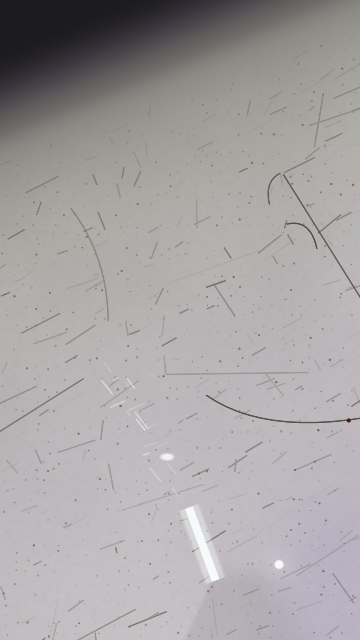
Give the GLSL for this texture, as a Shadertoy shader.

```glsl
// A scuffed, glossy pale panel falling into shadow at the upper left.
// A diagonal light ramp carries hashed scratches and specks, a few longer
// curved scratches, and soft reflections of a lamp near the bottom.

const vec3 WARM_TINT = vec3(1.012, 1.0, 0.965);
const vec3 COOL_TINT = vec3(1.01, 0.988, 1.005);
const vec3 DARK_TINT = vec3(1.0, 0.95, 1.08);
const vec3 LAVENDER = vec3(0.925, 0.915, 0.975);
const vec3 SCRATCH_COLOR = vec3(0.27, 0.25, 0.22);
const vec3 SPECK_COLOR = vec3(0.36, 0.3, 0.24);
const vec3 RUST_COLOR = vec3(0.27, 0.13, 0.1);
const vec3 GLINT_COLOR = vec3(0.97, 0.98, 0.98);
const vec2 SHADE_AXIS = vec2(0.38, 0.92);
const float SHADE_OFFSET = 0.114;
const float LINE_WIDTH = 0.0004;
const float LINE_BLUR = 0.0015;

float hash(vec2 p) {
    return fract(sin(dot(p, vec2(127.1, 311.7))) * 43758.5453);
}

float noise(vec2 p) {
    vec2 i = floor(p), f = fract(p);
    f = f * f * (3.0 - 2.0 * f);
    return mix(mix(hash(i), hash(i + vec2(1, 0)), f.x),
               mix(hash(i + vec2(0, 1)), hash(i + vec2(1, 1)), f.x), f.y);
}

float segment(vec2 p, vec2 a, vec2 b) {
    vec2 ab = b - a;
    return length(p - a - ab * clamp(dot(p - a, ab) / dot(ab, ab), 0.0, 1.0));
}

float ink(float dist, float width) {
    float blur = max(LINE_BLUR, 1.0 / iResolution.y);
    return 1.0 - smoothstep(width, width + blur, dist);
}

float scratch(vec2 p, vec2 a, vec2 b) {
    return ink(segment(p, a, b), LINE_WIDTH);
}

// Quadratic curve from a to c, pulled toward b
float curve(vec2 p, vec2 a, vec2 b, vec2 c) {
    float dist = 1.0;
    vec2 last = a;
    for (int i = 1; i <= 12; i++) {
        float t = float(i) / 12.0;
        vec2 next = mix(mix(a, b, t), mix(b, c, t), t);
        dist = min(dist, segment(p, last, next));
        last = next;
    }
    return ink(dist, LINE_WIDTH);
}

// One scratch per cell, mostly rising to the right
float scratchField(vec2 p, float cell, float reach, float seed) {
    float result = 0.0;
    for (int k = 0; k < 9; k++) {
        vec2 id = floor(p / cell) + vec2(k % 3 - 1, k / 3 - 1);
        vec2 key = id + seed;
        vec2 center = (id + vec2(hash(key), hash(key + 17.3))) * cell;
        float turn = hash(key + 5.1);
        float angle = hash(key + 31.7) < 0.72 ? 0.3 + 0.4 * turn : 1.1 + 1.2 * turn;
        float size = cell * reach * mix(0.25, 1.0, hash(key + 43.9));
        vec2 arm = size * vec2(cos(angle), sin(angle));
        float strength = pow(hash(key + 71.2), 2.5);
        result = max(result, strength * scratch(p, center - arm, center + arm));
    }
    return result;
}

// Sparse round specks
float speckField(vec2 p, float cell, float seed) {
    vec2 id = floor(p / cell), key = id + seed;
    vec2 center = (id + 0.2 + 0.6 * vec2(hash(key), hash(key + 3.7))) * cell;
    return pow(hash(key + 8.3), 4.0) * ink(length(p - center), 0.0012 * hash(key + 6.1));
}

// Short pale marks scattered along a diagonal
float paleMarks(vec2 p) {
    float result = 0.0;
    for (int i = 0; i < 22; i++) {
        vec2 key = vec2(i, 4);
        vec2 center = mix(vec2(0.175, 0.42), vec2(0.285, 0.23), hash(key));
        center += 0.035 * (vec2(hash(key + 2.3), hash(key + 5.9)) - 0.5);
        float angle = hash(key + 7.7) < 0.6 ? -0.9 : 0.4;
        vec2 arm = mix(0.004, 0.016, hash(key + 9.1)) * vec2(cos(angle), sin(angle));
        result = max(result, hash(key + 1.1) * scratch(p, center - arm, center + arm));
    }
    return result;
}

void mainImage(out vec4 fragColor, in vec2 fragCoord) {
    vec2 p = fragCoord / iResolution.y;

    // Diagonal light ramp with faint mottling
    float depth = dot(SHADE_AXIS, vec2(p.x, 1.0 - p.y)) - SHADE_OFFSET;
    float lit = smoothstep(0.05, 0.25, depth);
    float shade = 0.11 + 0.37 * smoothstep(-0.04, 0.115, depth)
                + 0.207 * (1.0 - exp(-max(depth - 0.08, 0.0) / 0.09))
                + 0.12 * max(depth - 0.22, 0.0);
    shade += lit * (0.022 * noise(p * 9.0) + 0.012 * noise(p * 130.0) - 0.017);
    vec3 tint = mix(WARM_TINT, COOL_TINT, smoothstep(0.15, 0.6, depth));
    vec3 color = shade * mix(DARK_TINT, tint, smoothstep(0.0, 0.08, depth));

    // Lavender reflection and its darker patch
    color *= mix(vec3(1), LAVENDER, smoothstep(0.3, 0.52, p.x) * (1.0 - smoothstep(0.1, 0.4, p.y)));
    float shadow = smoothstep(0.0, 0.012, p.x - 0.283 - 0.45 * p.y)
                 * (1.0 - smoothstep(0.08, 0.13, p.y)) * (1.0 - smoothstep(0.43, 0.52, p.x + 0.5 * p.y));
    color *= 1.0 - 0.07 * shadow;

    // Scattered scratches and specks
    float wear = max(0.5 * scratchField(p, 0.05, 0.3, 11.0), 0.6 * scratchField(p, 0.085, 0.4, 37.0));
    wear = max(wear, 0.4 * scratchField(p, 0.17, 0.5, 63.0));
    color = mix(color, SCRATCH_COLOR, wear * lit);
    float grit = max(0.8 * speckField(p, 0.016, 5.0), speckField(p, 0.035, 23.0));
    color = mix(color, SPECK_COLOR, 0.75 * grit * lit);

    // Longer scratches
    float mark = curve(p, vec2(0.323, 0.382), vec2(0.41, 0.322), vec2(0.567, 0.347));
    mark = max(mark, curve(p, vec2(0.449, 0.65), vec2(0.485, 0.658), vec2(0.495, 0.612)));
    mark = max(mark, 0.8 * curve(p, vec2(0.437, 0.729), vec2(0.413, 0.716), vec2(0.421, 0.681)));
    mark = max(mark, 0.4 * curve(p, vec2(0.111, 0.674), vec2(0.168, 0.6), vec2(0.169, 0.499)));
    mark = max(mark, 0.85 * scratch(p, vec2(0.443, 0.727), vec2(0.565, 0.532)));
    mark = max(mark, 0.6 * scratch(p, vec2(0, 0.326), vec2(0.13, 0.408)));
    mark = max(mark, 0.3 * scratch(p, vec2(0.26, 0.415), vec2(0.482, 0.418)));
    color = mix(color, SCRATCH_COLOR, 0.85 * mark);
    color = mix(color, RUST_COLOR, ink(length(p - vec2(0.545, 0.343)), 0.0025));

    // Lamp bar, glints and pale marks
    vec2 q = mat2(0.939, -0.345, 0.345, 0.939) * (p - vec2(0.316, 0.15));
    float ends = ink(abs(q.y) - 0.06, 0.0);
    float bar = max(1.0 - smoothstep(0.005, 0.009, abs(q.x)), 0.42 - 0.42 * smoothstep(0.012, 0.019, abs(q.x)));
    float spot = length(p - vec2(0.436, 0.118));
    float oval = length((p - vec2(0.261, 0.286)) * vec2(90, 170));
    float glint = max(ends * bar, 0.9 - 0.9 * smoothstep(0.5, 1.3, oval));
    glint = max(glint, max(1.0 - smoothstep(0.005, 0.009, spot), 0.25 * exp(-spot * 70.0)));
    glint = max(glint, 0.55 * paleMarks(p));
    fragColor = vec4(mix(color, GLINT_COLOR, glint), 1.0);
}
```
